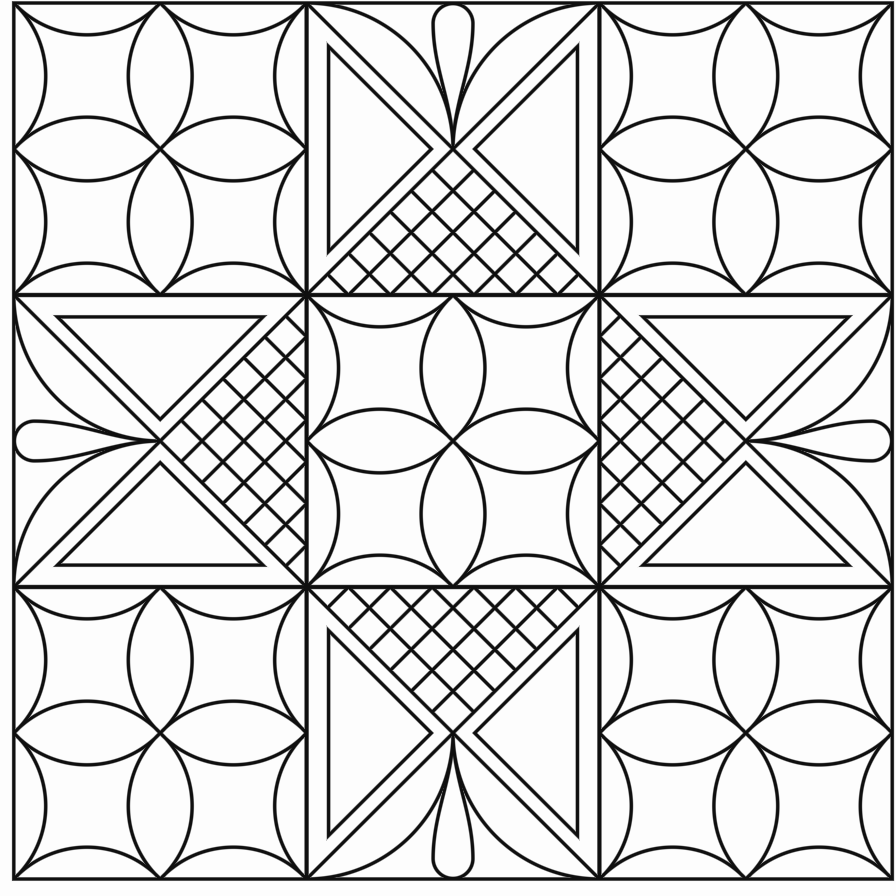
Give the GLSL for this pattern, as a WebGL 2 fragment shader.

```glsl
#version 300 es
precision highp float;

uniform vec2 u_resolution;
out vec4 fragColor;

// Layout, in canvas units
const vec2 QUILT_CENTER = vec2(0.5056, 0.5078);
const vec2 CELL_SIZE = vec2(0.3268, 0.3259);
const float LINE_HALF = 0.00195;
const float SEAM_HALF = 0.00235;

// Motifs, in cell units
const float PETAL_SAG = 0.109;
const float TRIANGLE_BASE = 0.425;
const float TRIANGLE_TIP = 0.074;
const float LATTICE_COUNT = 7.0;
const float DROP_RADIUS = 0.068;
const float DROP_SHOULDER = 0.43;

const vec3 PAPER = vec3(0.992);
const vec3 INK = vec3(0.06);

const float HALF_PI = 1.5707963;
const float DIAGONAL = 0.7071068;
const float FAR = 10.0;

// Four arcs bowing in from the sides of each quarter cell
float petalBlock(vec2 p) {
    vec2 q = abs(abs(p) - 0.25);
    float radius = (0.0625 + PETAL_SAG * PETAL_SAG) / (2.0 * PETAL_SAG);
    float center = 0.25 + radius - PETAL_SAG;
    float sideArc = abs(length(q - vec2(center, 0.0)) - radius);
    float topArc = abs(length(q - vec2(0.0, center)) - radius);
    return min(sideArc, topArc);
}

// Teardrop outline with its tip at the origin and a round cap
float teardrop(vec2 p) {
    if (p.y > DROP_SHOULDER) {
        return abs(length(p - vec2(0.0, DROP_SHOULDER)) - DROP_RADIUS);
    }
    float angle = HALF_PI * p.y / DROP_SHOULDER;
    float width = DROP_RADIUS * pow(sin(angle), 2.0);
    float slope = DROP_RADIUS * sin(2.0 * angle) * HALF_PI / DROP_SHOULDER;
    return abs(abs(p.x) - width) / sqrt(1.0 + slope * slope);
}

float lattice(vec2 p) {
    vec2 s = vec2(p.x + p.y, p.x - p.y) * LATTICE_COUNT;
    vec2 d = abs(fract(s + 0.5) - 0.5);
    return min(d.x, d.y) * DIAGONAL / LATTICE_COUNT;
}

// Four wedges; +y points away from the middle of the quilt
float wedgeBlock(vec2 p) {
    vec2 a = abs(p);
    float d = abs(a.x - a.y) * DIAGONAL;

    // Inset triangles at both sides
    float slant = (a.y - a.x + TRIANGLE_TIP) * DIAGONAL;
    d = min(d, abs(max(a.x - TRIANGLE_BASE, slant)));

    if (p.y > 0.0) {
        // Quarter-circle leaves and the drop between them
        d = min(d, abs(length(vec2(a.x - 0.5, p.y)) - 0.5));
        d = min(d, teardrop(p));
    } else if (a.x < a.y) {
        d = min(d, lattice(p));
    }
    return d;
}

float stroke(float d, float halfWidth, float soft) {
    return 1.0 - smoothstep(halfWidth - soft, halfWidth + soft, d);
}

void main() {
    float extent = min(u_resolution.x, u_resolution.y);
    vec2 uv = (gl_FragCoord.xy - 0.5 * u_resolution) / extent + 0.5;
    vec2 p = (uv - QUILT_CENTER) / CELL_SIZE;
    float soft = 0.85 / extent;

    // Block index from -1 to 1 and position inside the block
    vec2 block = clamp(floor(p + 0.5), -1.0, 1.0);
    vec2 local = p - block;
    float edge = max(abs(p.x), abs(p.y)) - 1.5;

    float motif = FAR;
    float seam = FAR;
    if (edge < 0.0) {
        if (abs(block.x) + abs(block.y) == 1.0) {
            vec2 sideways = vec2(block.y, -block.x);
            motif = wedgeBlock(vec2(dot(local, sideways), dot(local, block)));
        } else {
            motif = petalBlock(local);
        }
        vec2 seams = abs(abs(p) - 0.5);
        seam = min(seams.x, seams.y);
    }
    motif = min(motif, abs(edge));

    float ink = max(stroke(motif * CELL_SIZE.x, LINE_HALF, soft),
                    stroke(seam * CELL_SIZE.x, SEAM_HALF, soft));
    fragColor = vec4(mix(PAPER, INK, ink), 1.0);
}
```
